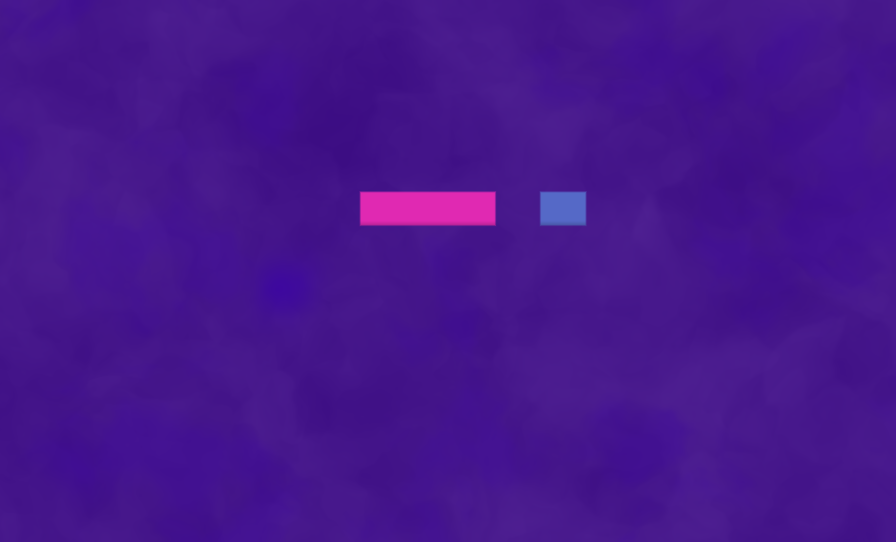
Write a WebGL 2 fragment shader that draws this background.

```glsl
#version 300 es
precision highp float;
// Mottled violet paint wash with a magenta bar and a small blue block.
uniform vec2 u_resolution;
out vec4 fragColor;

vec2 hash2(vec2 p) {
  vec3 q = fract(p.xyx * vec3(0.1031, 0.1030, 0.0973));
  q += dot(q, q.yzx + 33.33);
  return fract((q.xx + q.yz) * q.zy);
}

float noise(vec2 p) {
  vec2 i = floor(p), f = fract(p);
  f = f * f * (3.0 - 2.0 * f);
  return mix(mix(hash2(i).x, hash2(i + vec2(1, 0)).x, f.x),
             mix(hash2(i + vec2(0, 1)).x, hash2(i + vec2(1, 1)).x, f.x), f.y);
}

float fbm(vec2 p) {
  float sum = 0.0, gain = 0.5;
  for (int i = 0; i < 5; i++) {
    sum += gain * noise(p);
    p = mat2(1.6, 1.2, -1.2, 1.6) * p + 7.3;
    gain *= 0.5;
  }
  return sum;
}

// Random tone per Voronoi cell, blended softly across the borders.
float facets(vec2 p) {
  vec2 cell = floor(p);
  float tone = 0.0, total = 0.0;
  for (int y = -1; y <= 1; y++)
    for (int x = -1; x <= 1; x++) {
      vec2 id = cell + vec2(x, y);
      vec2 d = id + hash2(id + 50.0) - p;
      float weight = exp(-18.0 * dot(d, d));
      tone += weight * hash2(id + 91.0).y;
      total += weight;
    }
  return tone / max(total, 1e-9);
}

float glow(vec2 p, vec2 center, float radius) {
  vec2 d = (p - center) / radius;
  return exp(-dot(d, d));
}

// Soft-edged rectangle between two corners.
float box(vec2 p, vec2 lo, vec2 hi) {
  vec2 d = abs(p - 0.5 * (lo + hi)) - 0.5 * (hi - lo);
  float soft = max(0.0025, 0.7 / u_resolution.y);
  return 1.0 - smoothstep(-soft, soft, max(d.x, d.y));
}

void main() {
  vec2 p = gl_FragCoord.xy / u_resolution.y;
  float aspect = u_resolution.x / u_resolution.y;
  vec2 stretch = vec2(aspect, 1.0);

  // Broad patches: position and signed lightness.
  const vec3 patches[14] = vec3[14](
    vec3(0.04, 0.54, 0.8), vec3(0.31, 0.30, 0.9), vec3(0.59, 0.80, 0.7),
    vec3(0.23, 0.88, 0.7), vec3(0.92, 0.85, 0.7), vec3(0.59, 0.03, 0.9),
    vec3(0.50, 0.13, 0.5), vec3(0.72, 0.50, 0.6), vec3(0.84, 0.28, 0.6),
    vec3(0.32, 0.76, -1.0), vec3(0.73, 0.88, -0.7), vec3(0.91, 0.63, -0.8),
    vec3(0.06, 0.28, -0.7), vec3(0.42, 0.19, -0.8));
  vec2 warp = vec2(fbm(p * 5.0), fbm(p * 5.0 + 19.0)) - 0.48;
  vec2 q = p + 0.12 * warp;
  float light = 0.0;
  for (int i = 0; i < 14; i++)
    light += patches[i].z * glow(q, patches[i].xy * stretch, 0.14);

  // Cloudy grain and overlapping brush facets.
  float grain = fbm(q * 7.0 + 3.0) - 0.48;
  float strokes = facets(q * 11.0) + 0.6 * facets(q * 23.0 + 8.0) - 0.8;
  float tone = clamp(0.46 + 0.33 * light + 0.7 * grain + 0.22 * strokes, 0.0, 1.0);
  vec3 color = mix(vec3(0.235, 0.050, 0.515), vec3(0.312, 0.130, 0.575), tone);

  // Saturated blue-violet stains.
  float stain = glow(q, vec2(0.32, 0.46) * stretch, 0.055)
              + 0.4 * glow(q, vec2(0.08, 0.12) * stretch, 0.05)
              + 0.4 * glow(q, vec2(0.87, 0.90) * stretch, 0.05);
  stain += 0.35 * smoothstep(0.52, 0.75, fbm(q * 6.0 + 41.0));
  color = mix(color, vec3(0.235, 0.020, 0.640), clamp(0.8 * stain, 0.0, 0.85));

  // Bar and block, shaded slightly at their lower edge.
  float shade = mix(0.86, 1.0, smoothstep(0.584, 0.594, p.y));
  float bar = box(p, vec2(0.402 * aspect, 0.584), vec2(0.553 * aspect, 0.646));
  float block = box(p, vec2(0.603 * aspect, 0.584), vec2(0.654 * aspect, 0.646));
  color = mix(color, vec3(0.880, 0.160, 0.700) * shade, bar);
  color = mix(color, vec3(0.335, 0.410, 0.780) * shade, block);
  fragColor = vec4(color, 1.0);
}
```
